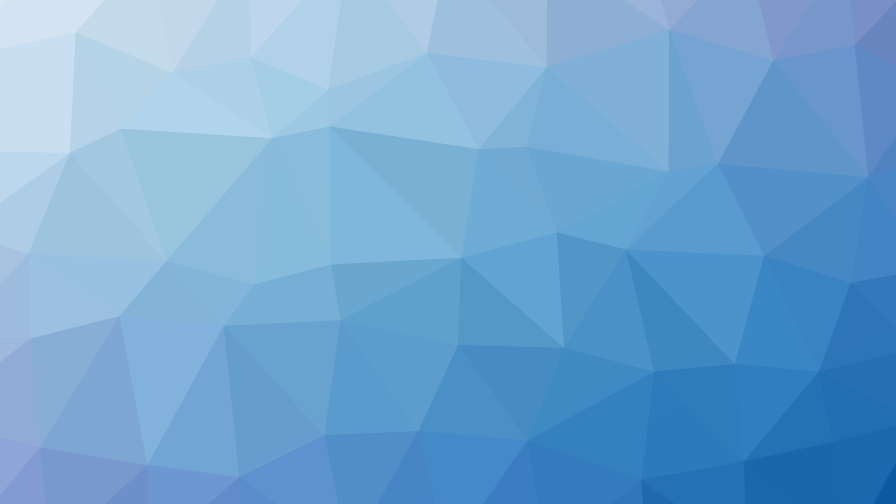
Give the GLSL for this background, as a Shadertoy shader.

```glsl
const vec2 GRID = vec2(9.0, 5.0);      // mesh columns and rows
const float FACET_CONTRAST = 0.045;    // random brightness of each facet
const float EDGE_SOFTNESS = 0.6;       // half width of facet edges in pixels
const float PI = 3.14159265;

// Diagonal ramp from the upper left to the lower right
const vec3 PALE = vec3(0.86, 0.91, 0.96);
const vec3 SKY = vec3(0.64, 0.80, 0.895);
const vec3 AZURE = vec3(0.42, 0.67, 0.83);
const vec3 BLUE = vec3(0.22, 0.52, 0.76);
const vec3 DEEP = vec3(0.08, 0.37, 0.66);

// Violet shifts toward the two other corners
const vec3 LOWER_LEFT_TINT = vec3(0.11, -0.05, 0.0);
const vec3 UPPER_RIGHT_TINT = vec3(0.04, -0.11, -0.05);

// Waves bending each mesh row, bottom to top: amplitude, frequency, peak, zigzag
const vec4 SWAY[5] = vec4[5](
    vec4(0.14, 1.1, 1.0, 0.0),
    vec4(0.235, 0.85, 4.9, 0.0),
    vec4(0.21, 2.1, 1.4, -0.02),
    vec4(0.06, 1.0, 3.8, 0.24),
    vec4(0.26, 1.0, 0.4, 0.0));
const vec4 HEAVE[5] = vec4[5](
    vec4(-0.255, 1.3, 1.5, -0.06),
    vec4(-0.25, 0.6, 7.0, -0.06),
    vec4(-0.20, 1.0, 2.1, -0.06),
    vec4(-0.20, 0.6, 7.4, -0.07),
    vec4(-0.16, 0.9, 2.8, 0.14));
const vec2 ROW_SHIFT[5] = vec2[5](
    vec2(-0.16, 0.03), vec2(-0.07, 0.08), vec2(0.01, -0.06),
    vec2(0.01, 0.0), vec2(0.02, -0.09));

float hash(vec2 p) {
    return fract(sin(dot(p, vec2(127.1, 311.7))) * 43758.5453);
}

float wave(vec4 w, float column) {
    return w.x * cos(w.y * (column - w.z)) + w.w * cos(PI * column);
}

// Mesh vertex in cell units; rows beyond the canvas stay straight
vec2 vertex(vec2 id) {
    vec2 center = id + 0.5;
    if (id.y < 0.0 || id.y >= GRID.y) return center;
    int row = int(id.y);
    return center + ROW_SHIFT[row]
        + vec2(wave(SWAY[row], id.x), wave(HEAVE[row], id.x));
}

vec3 colorField(vec2 uv) {
    float t = clamp((uv.x + 1.0 - uv.y) * 0.5, 0.0, 1.0) * 4.0;
    vec3 color = mix(PALE, SKY, min(t, 1.0));
    color = mix(color, AZURE, clamp(t - 1.0, 0.0, 1.0));
    color = mix(color, BLUE, clamp(t - 2.0, 0.0, 1.0));
    color = mix(color, DEEP, clamp(t - 3.0, 0.0, 1.0));
    float side = clamp(uv.x + uv.y - 1.0, -1.0, 1.0);
    return color + side * side * (side < 0.0 ? LOWER_LEFT_TINT : UPPER_RIGHT_TINT);
}

// Signed distance to the line a-b, positive on its left
float edgeSide(vec2 p, vec2 a, vec2 b) {
    vec2 e = b - a, r = p - a;
    return (e.x * r.y - e.y * r.x) / length(e);
}

// Facet color in rgb, weighted by its coverage in a
vec4 facet(vec2 p, vec2 a, vec2 b, vec2 c, float soft) {
    float inside = min(edgeSide(p, a, b), min(edgeSide(p, b, c), edgeSide(p, c, a)));
    float coverage = smoothstep(-soft, soft, inside);
    vec2 middle = (a + b + c) / 3.0;
    float shade = (hash(floor(middle * 64.0)) - 0.5) * FACET_CONTRAST;
    return vec4(colorField(middle / GRID) + shade, 1.0) * coverage;
}

void mainImage(out vec4 fragColor, in vec2 fragCoord) {
    vec2 uv = fragCoord / iResolution.xy;
    vec2 p = uv * GRID;
    float soft = EDGE_SOFTNESS * GRID.y / iResolution.y;
    vec2 home = floor(p - 0.5);
    vec4 sum = vec4(colorField(uv), 1.0) * 0.001;

    // Split each nearby cell along its shorter diagonal
    for (int y = -1; y <= 1; y++) {
        for (int x = -1; x <= 1; x++) {
            vec2 id = home + vec2(x, y);
            vec2 a = vertex(id);
            vec2 b = vertex(id + vec2(1.0, 0.0));
            vec2 c = vertex(id + vec2(1.0, 1.0));
            vec2 d = vertex(id + vec2(0.0, 1.0));
            if (distance(a, c) < distance(b, d)) {
                sum += facet(p, a, b, c, soft) + facet(p, a, c, d, soft);
            } else {
                sum += facet(p, a, b, d, soft) + facet(p, b, c, d, soft);
            }
        }
    }
    fragColor = vec4(sum.rgb / sum.a, 1.0);
}
```
